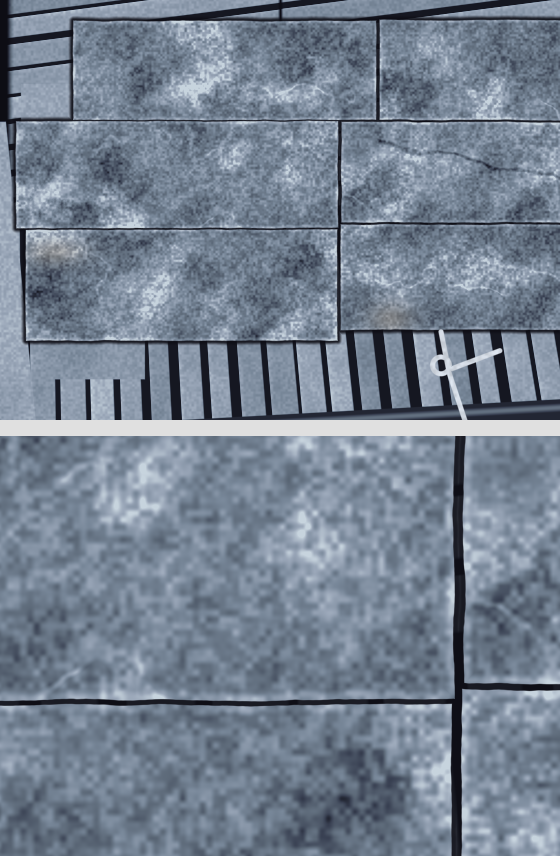
Top, the full canvas; bottom, a detail of the centre.
Reproduce this texture procedurally as a WebGL 2 fragment shader.

```glsl
#version 300 es
precision highp float;
// Rough split-face stone blocks stacked in three courses, with thin slabs above and below.
uniform vec2 u_resolution;
out vec4 outColor;

const vec3 WARM = vec3(0.62, 0.60, 0.58);
const vec3 CORD = vec3(0.88, 0.91, 0.95);

float hash(vec2 p) {
  vec3 q = fract(vec3(p.xyx) * 0.1031);
  q += dot(q, q.yzx + 33.33);
  return fract((q.x + q.y) * q.z);
}

float noise(vec2 p) {
  vec2 i = floor(p), f = fract(p);
  f = f * f * (3.0 - 2.0 * f);
  return mix(mix(hash(i), hash(i + vec2(1, 0)), f.x),
             mix(hash(i + vec2(0, 1)), hash(i + vec2(1, 1)), f.x), f.y);
}

float fbm(vec2 p) {
  float sum = 0.0, amp = 0.5;
  for (int i = 0; i < 5; i++) {
    sum += amp * noise(p);
    p = mat2(1.6, 1.2, -1.2, 1.6) * p + 7.3;
    amp *= 0.5;
  }
  return sum;
}

// Slate ramp from black gap (0) to pale mineral (1)
vec3 slate(float t) {
  vec3 tone[6] = vec3[6](vec3(0.05, 0.05, 0.08), vec3(0.22, 0.25, 0.32),
    vec3(0.36, 0.41, 0.47), vec3(0.47, 0.53, 0.60), vec3(0.60, 0.65, 0.72), vec3(0.78, 0.83, 0.87));
  vec3 c = tone[0];
  for (int i = 1; i < 6; i++) c = mix(c, tone[i], clamp(t * 5.0 - float(i - 1), 0.0, 1.0));
  return c;
}

float cover(float d) {
  float soft = 0.8 / u_resolution.y;
  return 1.0 - smoothstep(-soft, soft, d);
}

float box(vec2 p, vec2 lo, vec2 hi) {
  vec2 q = abs(p - 0.5 * (lo + hi)) - 0.5 * (hi - lo);
  return length(max(q, 0.0)) + min(max(q.x, q.y), 0.0);
}

float segment(vec2 p, vec2 a, vec2 b) {
  vec2 v = b - a;
  return length(p - a - v * clamp(dot(p - a, v) / dot(v, v), 0.0, 1.0));
}

// Soft elliptical spot, 1 at its centre
float spot(vec2 p, vec2 centre, vec2 size) {
  vec2 q = (p - centre) / size;
  return exp(-dot(q, q));
}

// Slabs on edge: lit faces between dark gaps; u counts slabs
float slabs(float u, vec2 p, float gap) {
  float id = floor(u), f = fract(u);
  float width = 1.0 - gap * (0.3 + 1.2 * hash(vec2(id, 3.0)));
  float face = 0.60 + 0.24 * hash(vec2(id, 9.0)) + 0.14 * (noise(p * 170.0) - 0.5) + 0.15 * (fbm(p * 14.0) - 0.5);
  float lit = smoothstep(0.0, 0.04, f) * (1.0 - smoothstep(width - 0.03, width + 0.03, f));
  return mix(0.04, face + 0.10 * smoothstep(0.2, 0.0, f), lit);
}

// Split face: slanted cleavage, grain, pale veins and crusts
vec3 splitFace(vec2 p, float seed, float d) {
  vec2 s = p + seed * 3.7;
  float grain = noise(p * 190.0) * 0.6 + noise(p * 95.0) * 0.4;
  float cleave = fbm(mat2(0.8, 0.6, 0.6, -0.8) * s * vec2(9.0, 15.0));
  float crust = smoothstep(0.50, 0.72, fbm(s * 8.0));
  float vein = smoothstep(0.022, 0.0, abs(fbm(s * 5.0 + 2.0) - 0.5)) * smoothstep(0.4, 0.7, noise(s * 9.0));
  float t = 0.50 + 0.75 * (cleave - 0.48) + 0.50 * (grain - 0.5);
  t += crust * (0.10 + 0.25 * grain) + 0.20 * vein;
  // Crystal patches and a small oval nodule
  float crystal = spot(p, vec2(0.12, 0.53), vec2(0.12, 0.07)) + 0.6 * spot(p, vec2(0.54, 0.77), vec2(0.16, 0.04))
                + 0.5 * spot(p, vec2(0.76, 0.81), vec2(0.08, 0.06));
  t += crystal * smoothstep(0.32, 0.62, fbm(p * 22.0)) * 0.55;
  t += 0.36 * spot(p, vec2(0.69, 0.583), vec2(0.026, 0.036)) * (0.5 + grain);
  // Broken ledge and a long vein on the right-hand blocks
  float rough = 0.035 * (fbm(p * 16.0) - 0.5);
  float ledge = segment(p + rough, vec2(0.90, 0.66), vec2(1.36, 0.57));
  float longVein = segment(p + rough, vec2(1.12, 0.39), vec2(1.36, 0.32));
  t += 0.22 * smoothstep(0.007, 0.0, longVein) - 0.32 * smoothstep(0.008, 0.0, ledge);
  // Worn pale rim
  t += 0.22 * smoothstep(-0.009, -0.002, d) * (0.4 + noise(p * 40.0));
  float stain = spot(p, vec2(0.93, 0.24), vec2(0.05, 0.04)) + spot(p, vec2(0.13, 0.40), vec2(0.07, 0.03));
  return mix(slate(t), WARM * (0.75 + 0.4 * grain), 0.6 * min(stain, 1.0));
}

vec3 background(vec2 p) {
  float side = step(0.668, p.x);
  float above = slabs((0.955 - p.y + 0.13 * (p.x - 0.67 * side)) / 0.063 + side * 5.4, p, 0.20);
  above *= smoothstep(0.015, 0.035, p.x) * smoothstep(0.0, 0.008, abs(p.x - 0.668));
  float below = slabs((p.x + 0.13 * p.y * p.x) / 0.072, p, 0.26);
  float rail = 0.055 * (p.x - 0.65);
  below = mix(below, 0.10 + 0.35 * smoothstep(0.012, 0.0, abs(p.y - rail + 0.008)), cover(p.y - rail - 0.012));
  float t = mix(below, above, step(0.5, p.y));
  // Plain sawn slabs at the left
  float sawn = 0.78 + 0.16 * (noise(p * 170.0) - 0.5) + 0.2 * (fbm(p * 6.0) - 0.5);
  t = mix(t, sawn, cover(box(p, vec2(0.05, 0.70), vec2(0.20, 0.80))));
  t = mix(t, sawn - 0.08, cover(box(p, vec2(0.08, 0.097), vec2(0.345, 0.20))));
  t = mix(t, sawn, cover(max(p.x - 0.085 + 0.10 * p.y, p.y - 0.71)));
  return slate(t);
}

void main() {
  vec2 p = gl_FragCoord.xy / u_resolution.y;
  vec3 left = vec3(0.061, 0.038, 0.174), seam = vec3(0.807, 0.809, 0.900);
  vec3 base = vec3(0.189, 0.457, 0.714), top = vec3(0.453, 0.711, 0.950);
  vec3 baseLift = vec3(0.026, 0.013, 0.0), topLift = vec3(0.012, -0.002, 0.002);

  // Nearest block of three courses by two columns
  vec2 chipped = p + 0.005 * (vec2(fbm(p * 24.0), fbm(p * 24.0 + 40.0)) - 0.5);
  float d = 9.0, seed = 0.0;
  for (int r = 0; r < 3; r++) for (int c = 0; c < 2; c++) {
    float k = float(c);
    vec2 lo = vec2(mix(left[r], seam[r] + 0.004, k), base[r] + k * baseLift[r]);
    vec2 hi = vec2(mix(seam[r] - 0.004, 1.6, k), top[r] + k * topLift[r]);
    float e = box(chipped, lo, hi);
    if (e < d) { d = e; seed = float(r * 2 + c) + 1.0; }
  }
  vec3 col = mix(background(p), slate(0.0), 0.9 * smoothstep(0.013, 0.002, d));
  col = mix(col, splitFace(p, seed, d), cover(d));

  // Knotted cord at the lower right
  float cord = min(segment(p, vec2(1.05, 0.21), vec2(1.07, 0.11)), segment(p, vec2(1.07, 0.11), vec2(1.11, -0.01)));
  cord = min(cord, segment(p, vec2(1.07, 0.12), vec2(1.19, 0.165)));
  cord = min(cord, abs(length(p - vec2(1.05, 0.13)) - 0.02));
  col = mix(col, CORD * (0.85 + 0.15 * noise(p * 120.0)), cover(cord - 0.006));
  outColor = vec4(col, 1.0);
}
```
